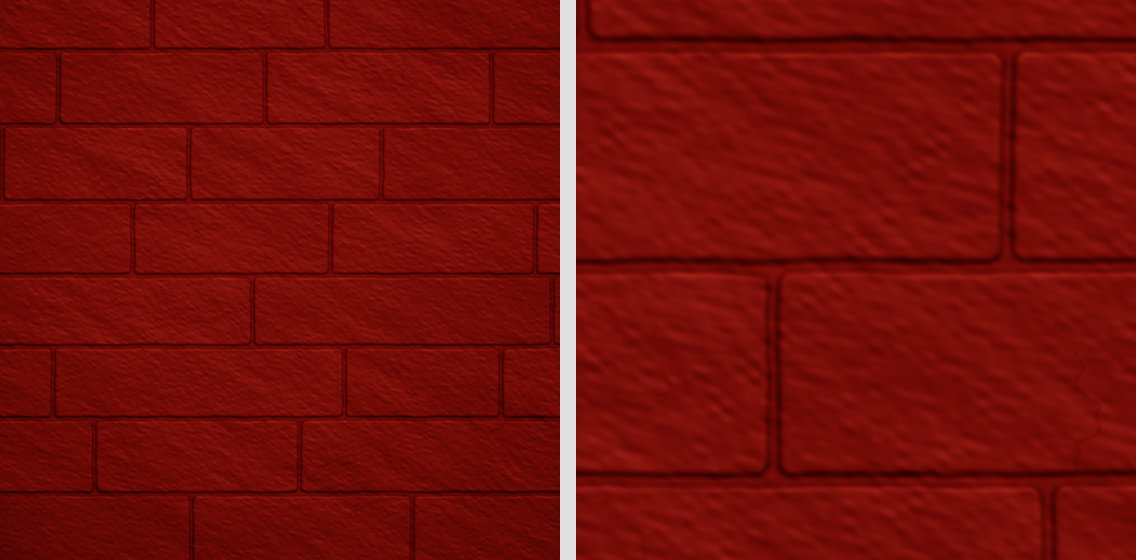
Left, the full canvas; right, a detail of the centre.
Give the GLSL for this texture, as a WebGL 1 fragment shader.

```glsl
precision highp float;
// Red painted brick wall: eight courses of long bricks with uneven lengths.
// Each brick is a rounded box with shadowed joints and a lit upper edge;
// its leathery face is lit noise, under a soft pool of light.

uniform vec2 u_resolution;

#define SHADOW vec3(0.21, 0.0, 0.0)
#define BASE vec3(0.45, 0.04, 0.02)
#define LIGHT vec3(0.57, 0.095, 0.065)
#define COURSE_HEIGHT 0.1315
#define FIRST_JOINT 0.117
#define HALF_GAP 0.0045
#define CORNER 0.007
#define EDGE_WOBBLE 0.0035
#define GRAIN 0.20
#define WRINKLE 0.16
#define LIGHT_DIR vec2(0.33, 0.94)
#define POOL_CENTER vec2(0.52, 0.63)

float hash(vec2 p) {
  return fract(sin(dot(p, vec2(127.1, 311.7))) * 43758.5453);
}

float noise(vec2 p) {
  vec2 i = floor(p), f = fract(p);
  f = f * f * (3.0 - 2.0 * f);
  return mix(mix(hash(i), hash(i + vec2(1, 0)), f.x),
             mix(hash(i + vec2(0, 1)), hash(i + vec2(1, 1)), f.x), f.y);
}

float fbm(vec2 p) {
  float sum = 0.0, amp = 0.5;
  for (int i = 0; i < 4; i++) {
    sum += amp * noise(p);
    p = mat2(1.6, 1.2, -1.2, 1.6) * p + 7.3;
    amp *= 0.5;
  }
  return sum;
}

// Height of the horizontal joint above course k, slightly uneven
float bedJoint(float k) {
  return FIRST_JOINT + COURSE_HEIGHT * k + 0.004 * cos(1.2566 * (k - 1.0));
}

// Per course, from the bottom: first joint, then two alternating lengths
vec3 courseBond(float row) {
  if (row < 0.5) return vec3(0.342, 0.394, 0.400);
  if (row < 1.5) return vec3(0.169, 0.366, 0.500);
  if (row < 2.5) return vec3(0.095, 0.520, 0.280);
  if (row < 3.5) return vec3(0.451, 0.535, 0.500);
  if (row < 4.5) return vec3(0.237, 0.353, 0.366);
  if (row < 5.5) return vec3(0.004, 0.333, 0.344);
  if (row < 6.5) return vec3(0.104, 0.369, 0.405);
  return vec3(0.272, 0.311, 0.450);
}

float headJoint(vec3 bond, float k) {
  return bond.x + floor(k * 0.5) * (bond.y + bond.z) + mod(k, 2.0) * bond.y;
}

// Fine leathery bumps, wider than tall
float grain(vec2 p) {
  p.y += 0.25 * p.x;
  return noise(p * vec2(125.0, 190.0)) + 0.8 * noise(p * vec2(65.0, 100.0) + 31.0);
}

// Broad slanted undulations of the brick face
float wrinkles(vec2 p) {
  return fbm(vec2(p.x + 0.5 * p.y, p.y + 0.35 * p.x) * vec2(13.0, 24.0));
}

float band(float x, float width) {
  return exp(-x * x / (width * width));
}

void main() {
  vec2 uv = gl_FragCoord.xy / u_resolution;
  vec2 p = uv + EDGE_WOBBLE * (vec2(fbm(uv * 32.0), fbm(uv * 32.0 + 50.0)) - 0.47);

  // Find the course, then the brick within it
  float row = 0.0, col = -1.0;
  for (int k = 0; k < 7; k++) row += step(bedJoint(float(k)), p.y);
  vec3 bond = courseBond(row);
  for (int k = 0; k < 5; k++) col += step(headJoint(bond, float(k)), p.x);
  vec2 low = vec2(headJoint(bond, col), bedJoint(row - 1.0));
  vec2 high = vec2(headJoint(bond, col + 1.0), bedJoint(row));
  float brickRandom = hash(vec2(col, row) + 3.7);

  // Rounded box distance and outward normal near its edge
  vec2 q = p - 0.5 * (low + high);
  vec2 d = abs(q) - 0.5 * (high - low) + HALF_GAP + CORNER;
  float dist = length(max(d, 0.0)) + min(max(d.x, d.y), 0.0) - CORNER;
  vec2 normal = max(d, 0.0) * sign(q) / (length(max(d, 0.0)) + 0.00001);
  float mortar = smoothstep(-0.001, 0.002, dist);

  // Light pool, brick tone and lit surface relief
  vec2 fromPool = uv - POOL_CENTER;
  float tone = 0.492 - 0.21 * dot(fromPool, fromPool);
  tone += 0.018 * (brickRandom - 0.5) * (1.0 - mortar);
  float face = wrinkles(uv);
  float rough = mix(0.65, 1.35, brickRandom) * (1.0 - 0.5 * mortar);
  tone += GRAIN * (grain(uv) - grain(uv + 0.0015 * LIGHT_DIR)) * (0.7 + 0.3 * rough);
  tone += WRINKLE * (face - wrinkles(uv + 0.007 * LIGHT_DIR)) * rough;
  tone += 0.07 * (face - 0.47);

  // Sparse hairline cracks
  float crack = band(fbm(uv * vec2(9.0, 15.0) + 20.0) - 0.47, 0.006);
  tone -= 0.05 * crack * smoothstep(0.70, 0.85, noise(uv * 7.0 + 4.0)) * (1.0 - mortar);

  // Recessed joint, cast shadow and worn bright rim
  float shade = 0.65 - dot(normal, vec2(0.15, 0.45));
  float rim = max(normal.y, 0.0) + 0.35 * max(normal.x, 0.0);
  tone -= 0.035 * mortar + 0.19 * shade * band(dist - 0.0012, 0.0024);
  tone += 0.085 * rim * band(dist + 0.0015, 0.0018) * (0.4 + noise(uv * 60.0));

  vec3 color = tone < BASE.r
    ? mix(SHADOW, BASE, (tone - SHADOW.r) / (BASE.r - SHADOW.r))
    : mix(BASE, LIGHT, (tone - BASE.r) / (LIGHT.r - BASE.r));
  gl_FragColor = vec4(clamp(color, 0.0, 1.0), 1.0);
}
```
